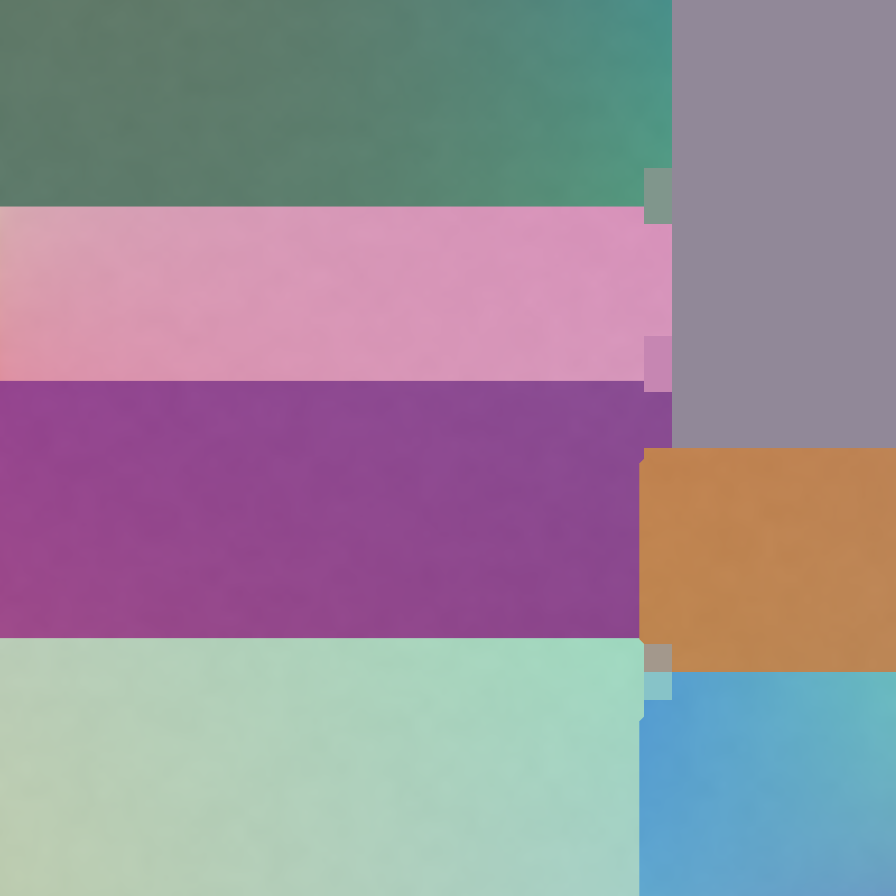
Reproduce this background procedurally as a Shadertoy shader.

```glsl
const float CELL = 1.0 / 32.0;
const float COLUMN_X = 24.0 * CELL;    // left edge of the right column
const float NOTCH_X = 23.0 * CELL;     // one cell further left
const float TAB_X = 0.7135;            // outer edge of the lower tabs
const float PINK_TOP = 0.7695;
const float PURPLE_TOP = 0.5749;
const float MINT_TOP = 0.2878;
const float ORANGE_TOP = 0.5;
const float BLUE_TOP = 0.25;
const float CHAMFER = 0.0055;
const float GRAIN_SCALE = 42.0;
const float GRAIN_AMOUNT = 0.012;

const vec3 GREY = vec3(0.569, 0.533, 0.596);
const vec3 SAGE_TILE = vec3(0.502, 0.588, 0.549);
const vec3 ORCHID_TILE = vec3(0.776, 0.525, 0.698);
const vec3 TAUPE_TILE = vec3(0.640, 0.596, 0.550);
const vec3 AQUA_TILE = vec3(0.530, 0.765, 0.785);

float hash(vec2 p) {
    return fract(sin(dot(p, vec2(127.1, 311.7))) * 43758.5453);
}

float valueNoise(vec2 p) {
    vec2 i = floor(p), f = fract(p);
    f = f * f * (3.0 - 2.0 * f);
    return mix(mix(hash(i), hash(i + vec2(1, 0)), f.x),
               mix(hash(i + vec2(0, 1)), hash(i + vec2(1, 1)), f.x), f.y);
}

// Antialiased coverage of a box with cut corners
float box(vec2 p, vec2 lo, vec2 hi, float cut) {
    vec2 d = abs(p - 0.5 * (lo + hi)) - 0.5 * (hi - lo);
    float dist = max(max(d.x, d.y), (d.x + d.y + cut) * 0.7071);
    return clamp(0.5 - dist * iResolution.y, 0.0, 1.0);
}

// Four-corner gradient; bias bends the blend along each axis
vec3 gradient(vec2 p, vec2 lo, vec2 hi, vec2 bias,
              vec3 bottomLeft, vec3 bottomRight, vec3 topLeft, vec3 topRight) {
    vec2 t = pow(clamp((p - lo) / (hi - lo), 0.0, 1.0), bias);
    return mix(mix(bottomLeft, bottomRight, t.x), mix(topLeft, topRight, t.x), t.y);
}

vec3 tile(vec3 base, vec2 p, vec2 cell, float rows, vec3 color) {
    return mix(base, color, box(p, cell * CELL, (cell + vec2(1.0, rows)) * CELL, 0.0));
}

void mainImage(out vec4 fragColor, in vec2 fragCoord) {
    vec2 uv = fragCoord / iResolution.xy;

    // Panel colours
    vec3 green = gradient(uv, vec2(0.0, PINK_TOP), vec2(COLUMN_X, 1.0), vec2(2.6, 1.0),
        vec3(0.365, 0.478, 0.416), vec3(0.325, 0.615, 0.510),
        vec3(0.376, 0.475, 0.408), vec3(0.285, 0.565, 0.545));
    vec3 pink = gradient(uv, vec2(0.0, PURPLE_TOP), vec2(COLUMN_X, PINK_TOP), vec2(0.36, 1.0),
        vec3(0.875, 0.560, 0.610), vec3(0.840, 0.590, 0.735),
        vec3(0.840, 0.690, 0.680), vec3(0.845, 0.570, 0.730));
    vec3 purple = gradient(uv, vec2(0.0, MINT_TOP), vec2(COLUMN_X, PURPLE_TOP), vec2(0.8, 1.0),
        vec3(0.620, 0.290, 0.540), vec3(0.540, 0.272, 0.550),
        vec3(0.580, 0.265, 0.560), vec3(0.535, 0.300, 0.575));
    vec3 mint = gradient(uv, vec2(0.0), vec2(NOTCH_X, MINT_TOP), vec2(1.1, 1.3),
        vec3(0.740, 0.800, 0.690), vec3(0.645, 0.815, 0.775),
        vec3(0.725, 0.800, 0.715), vec3(0.620, 0.850, 0.750));
    vec3 orange = gradient(uv, vec2(TAB_X, BLUE_TOP), vec2(1.0, ORANGE_TOP), vec2(1.0),
        vec3(0.745, 0.525, 0.310), vec3(0.735, 0.525, 0.335),
        vec3(0.755, 0.510, 0.310), vec3(0.745, 0.515, 0.330));
    vec3 blue = gradient(uv, vec2(TAB_X, 0.0), vec2(1.0, BLUE_TOP), vec2(1.0, 0.6),
        vec3(0.385, 0.665, 0.810), vec3(0.420, 0.600, 0.765),
        vec3(0.325, 0.605, 0.820), vec3(0.415, 0.735, 0.750));

    // Stacked bands on the left
    vec3 color = mix(green, pink, box(uv, vec2(-1.0), vec2(2.0, PINK_TOP), 0.0));
    color = mix(color, purple, box(uv, vec2(-1.0), vec2(2.0, PURPLE_TOP), 0.0));
    color = mix(color, mint, box(uv, vec2(-1.0), vec2(2.0, MINT_TOP), 0.0));

    // Right column with its tabs
    float greyMask = box(uv, vec2(COLUMN_X, -1.0), vec2(2.0), 0.0);
    color = mix(color, orange, box(uv, vec2(NOTCH_X, -1.0), vec2(2.0, ORANGE_TOP), 0.0));
    color = mix(color, GREY, greyMask * (1.0 - box(uv, vec2(-1.0), vec2(2.0, ORANGE_TOP), 0.0)));
    color = mix(color, orange, box(uv, vec2(TAB_X, 0.2813), vec2(COLUMN_X, 0.4883), CHAMFER));
    color = mix(color, blue, box(uv, vec2(NOTCH_X, -1.0), vec2(2.0, BLUE_TOP), 0.0));
    color = mix(color, blue, box(uv, vec2(TAB_X, -1.0), vec2(COLUMN_X, 0.2005), CHAMFER));

    // Soft mottling, absent from the flat grey panel
    float grain = valueNoise(uv * GRAIN_SCALE) + 0.5 * valueNoise(uv * GRAIN_SCALE * 2.3) - 0.75;
    float flatPanel = greyMask * step(ORANGE_TOP, uv.y);
    color += GRAIN_AMOUNT * grain * (1.0 - flatPanel);

    // Tiles along the seam
    color = tile(color, uv, vec2(23.0, 24.0), 2.0, SAGE_TILE);
    color = tile(color, uv, vec2(23.0, 18.0), 2.0, ORCHID_TILE);
    color = tile(color, uv, vec2(23.0, 8.0), 1.0, TAUPE_TILE);
    color = tile(color, uv, vec2(23.0, 7.0), 1.0, AQUA_TILE);

    fragColor = vec4(color, 1.0);
}
```
